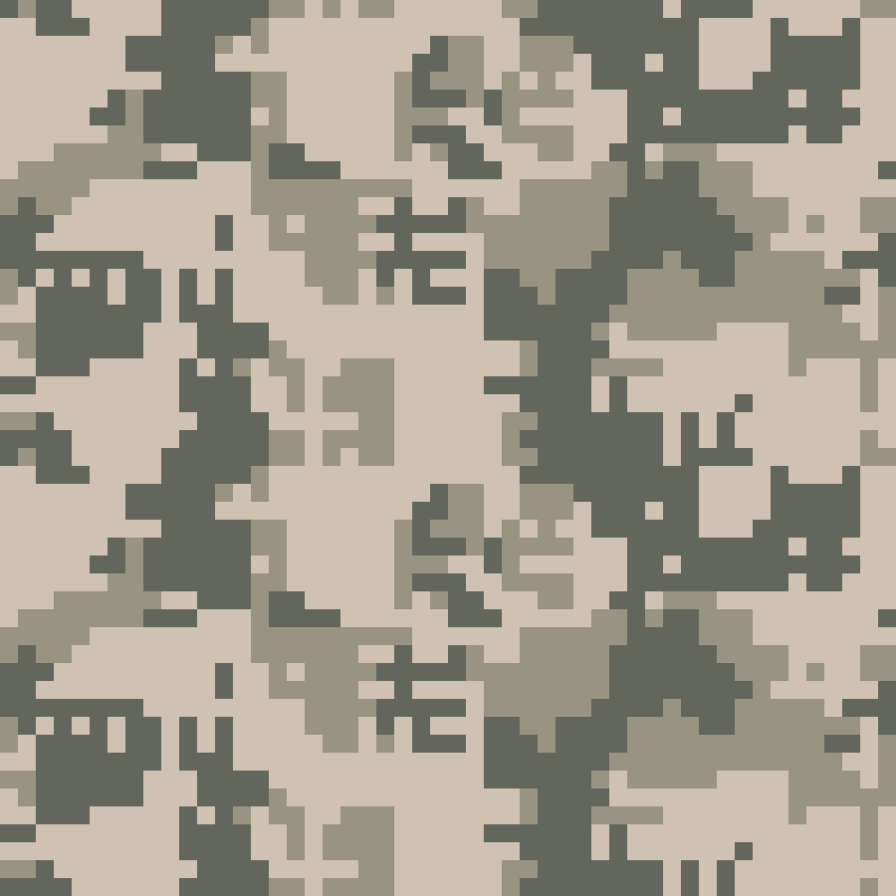
This pattern is drawn by a WebGL 2 fragment shader. Its source:

```glsl
#version 300 es
precision highp float;
precision highp int;
// Three-tone blocky camouflage on a square grid. Each cell takes one flat tone by
// thresholding layered noise: broad patches, smaller lumps, then row and column
// streaks that break the outlines into steps. The tile repeats twice vertically.

uniform vec2 u_resolution;
out vec4 fragColor;

const vec3 SAND  = vec3(0.81, 0.76, 0.70);
const vec3 KHAKI = vec3(0.60, 0.58, 0.51);
const vec3 SLATE = vec3(0.39, 0.40, 0.36);

const float CELLS = 50.0;               // cells along the canvas height
const vec2 TILE = vec2(50.0, 25.0);     // repeat size in cells
const float SLATE_LEVEL = 0.567;        // higher level, smaller share
const float KHAKI_LEVEL = 0.549;
const uint SLATE_SEED = 71u;
const uint KHAKI_SEED = 508u;

// Lattice nodes per tile; each product must be a power of two
const ivec2 PATCH_NODES  = ivec2(8, 4);
const ivec2 LUMP_NODES   = ivec2(16, 8);
const ivec2 ROW_NODES    = ivec2(16, 32);
const ivec2 COLUMN_NODES = ivec2(64, 8);
const vec4 LAYER_WEIGHTS = vec4(0.35, 0.30, 0.175, 0.175);

// Shuffles node numbers reversibly: every level occurs once, so shares stay balanced
float nodeValue(ivec2 node, ivec2 count, uint seed) {
    node %= count;
    uint total = uint(count.x * count.y);
    uint h = uint(node.y * count.x + node.x);
    for (int i = 0; i < 5; i++) {
        seed = seed * 16645u + 10139u;
        h = (h * ((seed >> 7) | 1u) + (seed >> 11)) & (total - 1u);
        h ^= h >> 3;
    }
    return (float(h) + 0.5) / float(total);
}

// Smooth value noise that wraps around the tile
float tileNoise(vec2 tileUv, ivec2 count, uint seed) {
    vec2 p = tileUv * vec2(count);
    ivec2 node = ivec2(floor(p));
    vec2 s = smoothstep(0.0, 1.0, fract(p));
    float bottom = mix(nodeValue(node, count, seed),
                       nodeValue(node + ivec2(1, 0), count, seed), s.x);
    float top = mix(nodeValue(node + ivec2(0, 1), count, seed),
                    nodeValue(node + ivec2(1, 1), count, seed), s.x);
    return mix(bottom, top, s.y);
}

// Weighted sum of the four layers
float camoField(vec2 tileUv, uint seed) {
    vec4 layers = vec4(tileNoise(tileUv, PATCH_NODES, seed),
                       tileNoise(tileUv, LUMP_NODES, seed + 13u),
                       tileNoise(tileUv, ROW_NODES, seed + 29u),
                       tileNoise(tileUv, COLUMN_NODES, seed + 47u));
    return dot(layers, LAYER_WEIGHTS);
}

// Flat tone of one cell: slate lies over khaki, khaki over sand
vec3 cellColor(vec2 cell) {
    vec2 tileUv = fract((cell + 0.5) / TILE);
    if (camoField(tileUv, SLATE_SEED) > SLATE_LEVEL) return SLATE;
    if (camoField(tileUv, KHAKI_SEED) > KHAKI_LEVEL) return KHAKI;
    return SAND;
}

void main() {
    // Pixel footprint measured in cells
    float footprint = CELLS / u_resolution.y;
    vec2 pos = gl_FragCoord.xy * footprint;
    vec2 cell = floor(pos - 0.5 * footprint);

    // Share of the footprint that lies past the next cell edge
    vec2 cover = clamp((pos - cell - 1.0) / footprint + 0.5, 0.0, 1.0);
    vec3 bottom = mix(cellColor(cell), cellColor(cell + vec2(1.0, 0.0)), cover.x);
    vec3 top = mix(cellColor(cell + vec2(0.0, 1.0)), cellColor(cell + 1.0), cover.x);
    fragColor = vec4(mix(bottom, top, cover.y), 1.0);
}
```
